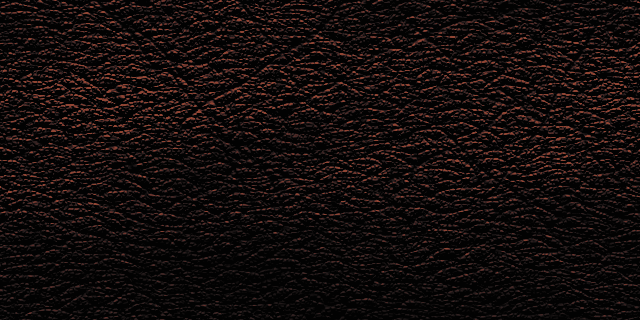
Give the GLSL for this texture, as a WebGL 1 fragment shader.

```glsl
precision highp float;
// Dark wrinkled leather under a raking light from above.
// Stretched cellular layers and long bent creases form a height field;
// its upward-facing slopes are lit and coloured through a warm ramp.
uniform vec2 u_resolution;

const vec3 BLACK  = vec3(0.008, 0.008, 0.008);
const vec3 SOOT   = vec3(0.10, 0.08, 0.08);
const vec3 UMBER  = vec3(0.17, 0.12, 0.12);
const vec3 OXIDE  = vec3(0.26, 0.15, 0.14);
const vec3 RUST   = vec3(0.36, 0.18, 0.16);
const vec3 COPPER = vec3(0.52, 0.25, 0.19);

const float LIGHT_STEP = 0.006;   // slope sampling distance
const float GAIN = 0.56;          // overall highlight strength
const float GRAIN_DEPTH = 0.32;
const float CREASE_DEPTH = 0.55;
const float CREASE_WIDTH = 0.0055;
const int CREASES = 15;
const vec2 LONG_SCALE  = vec2(8.0, 34.0);
const vec2 CROSS_SCALE = vec2(10.0, 31.0);
const vec2 DIAG_SCALE  = vec2(13.0, 24.0);
const vec2 GRAIN_SCALE = vec2(62.0, 96.0);

vec2 hash2(vec2 p) {
  vec2 q = vec2(dot(p, vec2(127.1, 311.7)), dot(p, vec2(269.5, 183.3)));
  return fract(sin(q) * 43758.55);
}

vec2 rotate(vec2 p, float a) {
  float c = cos(a), s = sin(a);
  return vec2(c * p.x + s * p.y, c * p.y - s * p.x);
}

// Cellular noise: gap between the two nearest points, zero along cell borders
float cellGap(vec2 p) {
  vec2 id = floor(p), f = fract(p);
  float first = 8.0, second = 8.0;
  for (int y = -1; y <= 1; y++) {
    for (int x = -1; x <= 1; x++) {
      vec2 o = vec2(float(x), float(y));
      float d = length(o + hash2(id + o) - f);
      second = min(second, max(first, d));
      first = min(first, d);
    }
  }
  return second - first;
}

// Gentle bending so that the wrinkles wander
vec2 warp(vec2 p) {
  return p + 0.012 * vec2(sin(p.y * 17.0 + 2.0 * sin(p.x * 5.0)),
                          sin(p.x * 9.0 + 3.0 * sin(p.y * 6.0)))
           + 0.004 * sin(p.yx * vec2(53.0, 37.0) + p * 21.0);
}

// Three crossing sets of flat wrinkles
float wrinkles(vec2 p) {
  vec2 q = warp(p);
  float h = 0.50 * smoothstep(0.0, 0.30, cellGap(rotate(q, 0.10) * LONG_SCALE));
  h += 0.40 * smoothstep(0.0, 0.30, cellGap(rotate(q, -0.27) * CROSS_SCALE + 17.0));
  h += 0.25 * smoothstep(0.0, 0.25, cellGap(rotate(q, 0.62) * DIAG_SCALE + 41.0));
  return h;
}

float grain(vec2 p) {
  return smoothstep(0.0, 0.6, cellGap(rotate(p, 0.08) * GRAIN_SCALE));
}

// Long bent grooves, most of them falling to the right
float creases(vec2 p) {
  float groove = 0.0;
  for (int i = 0; i < CREASES; i++) {
    float n = float(i);
    vec2 place = hash2(vec2(n, 3.7));
    vec2 shape = hash2(vec2(n, 9.2));
    float angle = mix(-1.15, -0.35, shape.x);
    if (shape.y > 0.7) angle = -angle;
    vec2 q = rotate(p - place * vec2(2.0, 1.0), angle);
    float bend = 0.035 * sin(q.x * 5.0 + n) + 0.006 * sin(q.x * 23.0 + n * 2.0);
    float d = (q.y - bend) / CREASE_WIDTH;
    float reach = mix(0.2, 0.55, shape.y);
    float fade = 1.0 - smoothstep(0.4 * reach, reach, abs(q.x));
    groove = max(groove, exp(-d * d) * fade * mix(0.5, 1.0, place.y));
  }
  return groove;
}

// Broad falloff: dim at the bottom, with soft warm patches higher up
float illumination(vec2 p) {
  float light = mix(0.42, 1.32, smoothstep(0.0, 0.72, p.y));
  light *= 1.0 - 0.2 * smoothstep(0.8, 1.0, p.y);
  light *= 1.0 + 0.16 * sin(p.x * 4.3 + 2.0 * sin(p.y * 5.0))
               + 0.14 * sin(p.y * 19.0 + 2.0 * sin(p.x * 3.1));
  vec2 left = (p - vec2(0.32, 0.76)) / vec2(0.25, 0.11);
  vec2 right = (p - vec2(1.6, 0.68)) / vec2(0.5, 0.12);
  return light + 0.6 * exp(-dot(left, left)) + 0.35 * exp(-dot(right, right));
}

vec3 leatherRamp(float t) {
  vec3 c = mix(BLACK, SOOT, clamp(t / SOOT.r, 0.0, 1.0));
  c = mix(c, UMBER, clamp((t - SOOT.r) / (UMBER.r - SOOT.r), 0.0, 1.0));
  c = mix(c, OXIDE, clamp((t - UMBER.r) / (OXIDE.r - UMBER.r), 0.0, 1.0));
  c = mix(c, RUST, clamp((t - OXIDE.r) / (RUST.r - OXIDE.r), 0.0, 1.0));
  return mix(c, COPPER, clamp((t - RUST.r) / (COPPER.r - RUST.r), 0.0, 1.3));
}

void main() {
  vec2 p = gl_FragCoord.xy / u_resolution.y;
  vec2 above = p + vec2(0.0, LIGHT_STEP);
  // Slopes that face the light, speckled by the grain
  float pores = grain(p), groove = creases(p);
  float slope = (wrinkles(p) - wrinkles(above)) * (0.6 + 0.8 * pores);
  slope += GRAIN_DEPTH * (pores - grain(above));
  slope += CREASE_DEPTH * (creases(above) - groove);
  float tone = GAIN * max(slope, 0.0) * illumination(p) * (1.0 - 0.85 * groove);
  gl_FragColor = vec4(leatherRamp(tone), 1.0);
}
```
